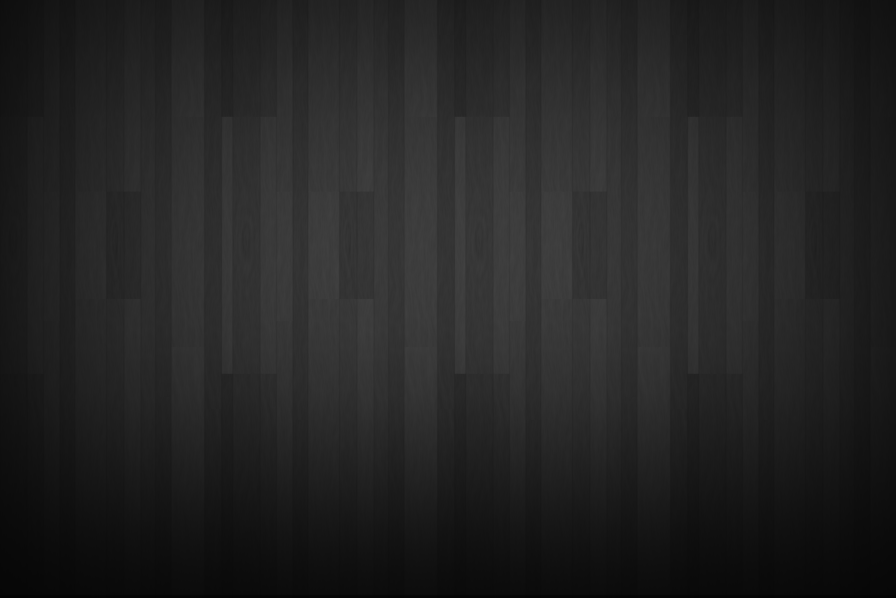
Reproduce this texture procedurally as a Shadertoy shader.

```glsl
// Dark vertical wood planks under a soft spotlight that fades toward the edges
#define CANVAS vec2(768.0, 512.0)
#define TILE_WIDTH 199.7
#define TILE_START 190.0
#define LIGHT_CENTER vec2(384.0, 208.0)
#define PEAK_GRAY 0.222
#define FLOOR_GRAY 0.014
#define SIDE_FALLOFF 0.62
#define TONE_CONTRAST 0.78
#define GRAIN_DEPTH 0.05
#define SEAM_DEPTH 0.08
#define PLANKS 12

// Left edge of each plank inside one tile, closed by the tile width
const float edges[13] = float[](0.0, 9.5, 33.0, 47.0, 61.0, 74.0, 101.0,
                                116.0, 130.5, 143.0, 156.5, 185.0, TILE_WIDTH);
// Tone of the long boards, and of the board laid between the two joints
const float outerTone[12] = float[](0.73, 0.83, 0.89, 1.02, 0.86, 1.02,
                                    0.97, 1.08, 0.98, 0.88, 1.09, 0.84);
const float innerTone[12] = float[](1.07, 0.90, 1.05, 1.06, 0.86, 1.07,
                                    0.86, 0.88, 0.98, 0.88, 1.04, 0.84);
const float jointTop[12] = float[](100.0, 100.0, 100.0, 164.0, 40.0, 164.0,
                                   164.0, 164.0, 100.0, 60.0, 100.0, 30.0);
const float jointBottom[12] = float[](320.0, 320.0, 320.0, 275.0, 360.0, 256.0,
                                      256.0, 256.0, 384.0, 340.0, 297.0, 350.0);

float hash(vec2 n) {
    return fract(sin(dot(n, vec2(127.1, 311.7))) * 4375.85);
}

// Distance to the nearest scattered cell point
float cells(vec2 p) {
    vec2 id = floor(p);
    float nearest = 4.0;
    for (int k = 0; k < 9; k++) {
        vec2 cell = id + vec2(k % 3 - 1, k / 3 - 1);
        vec2 d = cell + vec2(hash(cell), hash(cell + 17.3)) - p;
        nearest = min(nearest, dot(d, d));
    }
    return sqrt(nearest);
}

// Broken fibres and pores, bent by slow waves along the board
float woodGrain(vec2 p, float seed) {
    float phase = seed * 41.0;
    float bend = 1.6 * sin(p.y * 0.043 + phase) + 0.7 * sin(p.y * 0.117 - p.x * 0.18 + phase);
    vec2 q = vec2(p.x + bend, p.y) + phase;
    float fibres = cells(q * vec2(0.30, 0.035)) - 0.5;
    float pores = cells(q * vec2(0.62, 0.12) + 9.0) - 0.5;
    float waves = sin(p.x * 0.75 + bend * 1.5 + phase) * sin(p.y * 0.028 + phase * 1.7);
    return 1.1 * fibres + 1.25 * pores + 0.3 * waves;
}

// Nested pointed ovals around the heart of a board
float heartRings(vec2 offset, float halfWidth) {
    vec2 q = vec2(offset.x / halfWidth, offset.y / 42.0);
    float radius = length(q) + 0.25 * abs(q.x);
    float rings = sin(radius * 14.0 + 0.9 * sin(offset.y * 0.16 + offset.x * 0.3));
    float core = exp(-dot(q * vec2(3.5, 5.0), q * vec2(3.5, 5.0)));
    return 0.7 * rings * exp(-radius * radius) - 1.2 * core;
}

// Plank tones, joints, seams and grain as one brightness factor
float planks(vec2 p, float aa) {
    float u = mod(p.x - TILE_START, TILE_WIDTH);
    float shade = 0.0;
    float total = 0.0;
    float seam = 1e3;
    for (int i = 0; i < PLANKS; i++) {
        float center = 0.5 * (edges[i] + edges[i + 1]);
        float halfWidth = 0.5 * (edges[i + 1] - edges[i]);
        float x = mod(u - center + 0.5 * TILE_WIDTH, TILE_WIDTH) - 0.5 * TILE_WIDTH;
        float side = abs(x) - halfWidth;
        float cover = 1.0 - smoothstep(-aa, aa, side);
        seam = min(seam, abs(side));
        if (cover <= 0.0) continue;

        float inner = smoothstep(-aa, aa, p.y - jointTop[i])
                    - smoothstep(-aa, aa, p.y - jointBottom[i]);
        float seed = hash(vec2(float(i), 3.0)) + 0.37 * step(0.5, inner);
        float grain = woodGrain(vec2(x, p.y), seed);
        if (i == 1 || i == 6) {
            grain += inner * heartRings(vec2(x, p.y - 208.0), halfWidth);
        }
        float tone = mix(outerTone[i], innerTone[i], inner) - 0.95;
        shade += cover * (0.95 + TONE_CONTRAST * tone + GRAIN_DEPTH * grain);
        total += cover;
    }
    float line = 1.0 - smoothstep(0.0, 0.6 + aa, seam);
    return shade / max(total, 0.001) * (1.0 - SEAM_DEPTH * line);
}

// Broad light: gentle toward the top, steeper toward the bottom
float spotlight(vec2 p) {
    vec2 d = (p - LIGHT_CENTER) / CANVAS;
    float across = 1.0 - SIDE_FALLOFF * pow(abs(d.x) * 2.0, 2.4);
    float above = exp(-pow(max(-d.y, 0.0) / 0.54, 2.0));
    float below = exp(-pow(max(d.y, 0.0) / 0.46, 2.6));
    return across * above * below;
}

void mainImage(out vec4 fragColor, in vec2 fragCoord) {
    vec2 p = fragCoord / iResolution.xy * CANVAS;
    p.y = CANVAS.y - p.y;
    float aa = 0.7 * CANVAS.x / iResolution.x;

    float gray = PEAK_GRAY * planks(p, aa) * spotlight(p) + FLOOR_GRAY;
    // Thin dark lip along the floor
    gray *= 1.0 - 0.5 * smoothstep(508.5, 510.5, p.y);
    fragColor = vec4(vec3(gray), 1.0);
}
```
